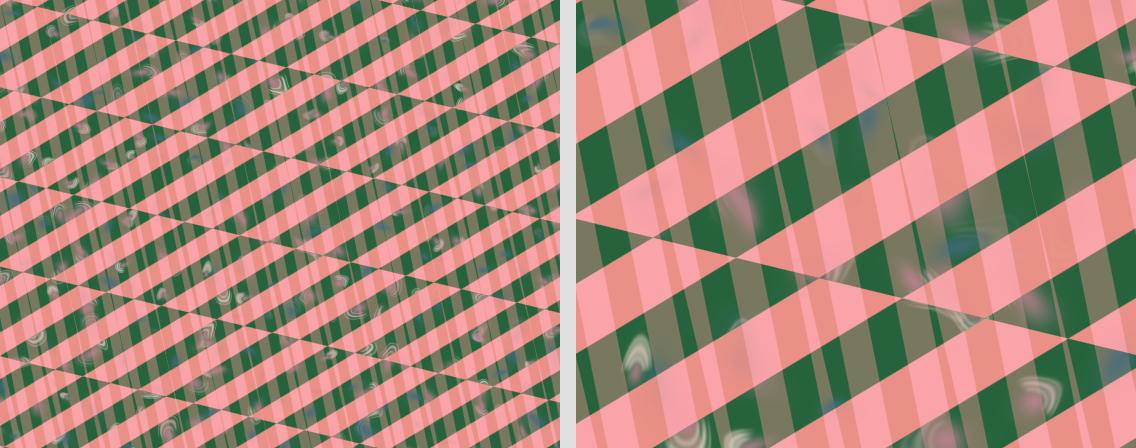
Left: the whole. Right: its middle third, enlarged.
Give the GLSL for this pattern, as a Shadertoy shader.

```glsl
// Slanted pink and green bands that swap colour across falling seams,
// each split by steep fine stripes that swap again across near-parallel seams.
// Smudges and curled pale strokes, scattered on a jittered grid, wear the green.

#define BAND_WIDTH 0.0521
#define BAND_SLOPE 0.60
#define SEAM_GAP 0.20
#define SEAM_SLOPE 0.243
#define STRIPE_WIDTH 0.0236
#define STRIPE_LEAN 0.20
#define SPLIT_GAP 0.092
#define SPLIT_LEAN 0.235
#define MARK_CELL 0.068
#define MARK_WARP 0.022
#define PINK_WEAR 0.10

float hash(vec2 p) {
    vec3 q = fract(vec3(p.xyx) * 0.1031);
    q += dot(q, q.yzx + 33.33);
    return fract((q.x + q.y) * q.z);
}

float noise(vec2 p) {
    vec2 i = floor(p), f = fract(p);
    f = f * f * (3.0 - 2.0 * f);
    return mix(mix(hash(i), hash(i + vec2(1, 0)), f.x),
               mix(hash(i + vec2(0, 1)), hash(i + vec2(1, 1)), f.x), f.y);
}

// Smoothed square wave: +1 on even unit intervals, -1 on odd ones
float squareWave(float x) {
    float d = 0.5 - abs(mod(x + 0.5, 2.0) - 1.0);
    return clamp(2.0 * d / fwidth(x), -1.0, 1.0);
}

float gauss(float x) { return exp(-x * x); }

// Blend one cell's smudge and curled stroke over the colour
vec3 addMark(vec3 col, vec2 p, vec2 cell, float strength) {
    vec2 jitter = vec2(hash(cell + 3.1), hash(cell + 17.7));
    vec2 q = (p - (cell + jitter) * MARK_CELL) / MARK_CELL;
    float angle = 6.2832 * hash(cell + 41.3);
    float c = cos(angle), s = sin(angle);
    q = mat2(c, -s, s, c) * q;
    float kind = hash(cell + 71.9);
    float size = mix(0.18, 0.42, hash(cell + 93.2));

    // Soft smudge, teal or mauve
    vec3 tint = kind < 0.4 ? vec3(0.26, 0.42, 0.50) : vec3(0.76, 0.52, 0.58);
    float smudge = gauss(length(q * vec2(1.0, 1.9)) / (size * 0.8));
    col = mix(col, tint, 0.75 * strength * smudge);

    // Open concentric arcs, brightest at the middle of the sweep
    float r = length(q * vec2(1.0, 1.5));
    float sweep = smoothstep(-0.1, 0.9, q.x / max(length(q), 0.001));
    float arcs = gauss((r - size) / 0.045)
               + 0.7 * gauss((r - size * 0.66) / 0.035)
               + 0.5 * gauss((r - size * 1.3) / 0.025);
    vec3 pale = mix(vec3(0.78, 0.60, 0.62), vec3(0.84, 0.82, 0.74), hash(cell + 5.5));
    float visible = smoothstep(0.2, 0.8, kind);
    return mix(col, pale, clamp(0.85 * arcs * sweep * visible * strength, 0.0, 1.0));
}

void mainImage(out vec4 fragColor, in vec2 fragCoord) {
    // Height is one unit, y runs downward
    vec2 p = vec2(fragCoord.x, iResolution.y - fragCoord.y) / iResolution.y;

    // Broad bands, swapped at every seam
    float band = squareWave((p.y + BAND_SLOPE * p.x - 0.013) / BAND_WIDTH);
    float seam = squareWave((p.y - SEAM_SLOPE * p.x + 0.005) / SEAM_GAP);
    float pink = 0.5 - 0.5 * band * seam;

    // Fine steep stripes, broken into slivers by nearly parallel splits
    float stripe = squareWave((p.x - STRIPE_LEAN * p.y) / STRIPE_WIDTH);
    float split = squareWave((p.x - SPLIT_LEAN * p.y) / SPLIT_GAP);
    float light = 0.5 + 0.5 * stripe * split;

    vec3 ground = mix(vec3(0.15, 0.39, 0.24), vec3(0.47, 0.47, 0.37), light);
    vec3 rose = mix(vec3(0.92, 0.565, 0.525), vec3(0.98, 0.64, 0.66), light);
    vec3 col = mix(ground, rose, pink);

    // Wear marks in warped space, mostly on the green
    float strength = mix(1.0, PINK_WEAR, pink);
    vec2 w = p + MARK_WARP * (vec2(noise(p * 28.0), noise(p * 28.0 + 50.0)) - 0.5);
    vec2 home = floor(w / MARK_CELL);
    for (int j = -1; j <= 1; j++)
        for (int i = -1; i <= 1; i++)
            col = addMark(col, w, home + vec2(i, j), strength);

    fragColor = vec4(col, 1.0);
}
```
